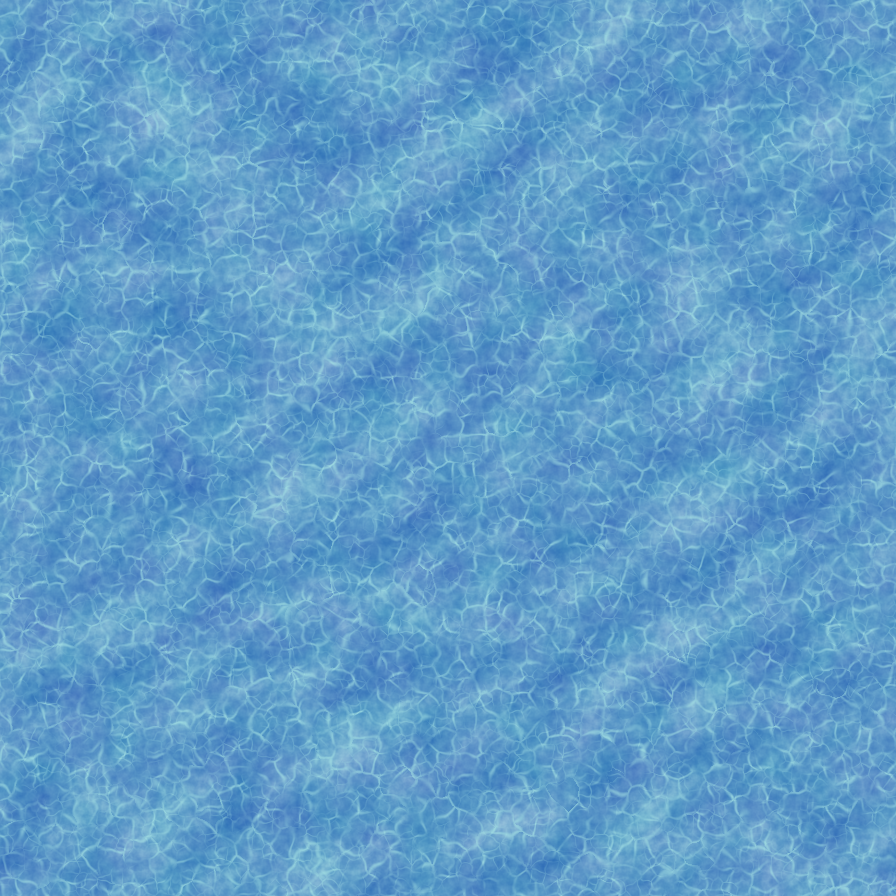
This texture is drawn by a WebGL 1 fragment shader. Its source:

```glsl
precision highp float;

// Sunlit shallow water: slanted soft swells of light and deep blue,
// covered by a fine broken net of caustic lines (warped cell borders) and grain.
// Swells and grain are gradient noise; the net is a cell border distance.

uniform vec2 u_resolution;

const vec3 DEEP_BLUE  = vec3(0.19, 0.435, 0.72);
const vec3 MID_BLUE   = vec3(0.355, 0.595, 0.782);
const vec3 PALE_BLUE  = vec3(0.60, 0.80, 0.865);
const vec3 NET_LIGHT  = vec3(0.64, 0.88, 0.89);
const vec3 TEAL_SHIFT = vec3(-0.038, 0.025, -0.010);

const float SWELL_ANGLE    = 0.60;             // radians above horizontal
const vec2  SWELL_FREQ     = vec2(8.5, 18.5);  // along and across the swell
const float SWELL_CONTRAST = 0.43;
const float GRAIN_FREQ     = 95.0;
const float GRAIN_CONTRAST = 0.25;
const float TEAL_FREQ      = 18.0;
const float NET_FREQ       = 43.0;             // cells across the canvas
const float FINE_NET_FREQ  = 74.0;
const float NET_WIDTH      = 0.13;             // in cell units
const float NET_STRENGTH   = 0.58;
const float FINE_STRENGTH  = 0.32;
const float BASE_TONE      = 0.46;

vec2 hash22(vec2 p) {
  vec3 q = fract(p.xyx * vec3(0.1031, 0.1030, 0.0973));
  q += dot(q, q.yzx + 33.33);
  return fract((q.xx + q.yz) * q.zy);
}

float cornerSlope(vec2 cell, vec2 corner, vec2 f) {
  vec2 g = hash22(cell + corner) * 2.0 - 1.0;
  return dot(g / max(length(g), 0.001), f - corner);
}

// Gradient noise, roughly -0.7 to 0.7.
float noise(vec2 p) {
  vec2 i = floor(p);
  vec2 f = p - i;
  vec2 u = f * f * f * (f * (f * 6.0 - 15.0) + 10.0);
  float low  = mix(cornerSlope(i, vec2(0.0), f),
                   cornerSlope(i, vec2(1.0, 0.0), f), u.x);
  float high = mix(cornerSlope(i, vec2(0.0, 1.0), f),
                   cornerSlope(i, vec2(1.0), f), u.x);
  return mix(low, high, u.y);
}

float fbm(vec2 p) {
  float sum = 0.0;
  float amp = 1.0;
  for (int k = 0; k < 3; k++) {
    sum += amp * noise(p);
    p = p * 2.03 + vec2(17.3, 41.7);
    amp *= 0.5;
  }
  return sum;
}

// Distance to the line halfway between the two nearest seeds.
float cellBorder(vec2 p) {
  vec2 i = floor(p);
  vec2 f = p - i;
  vec2 nearest = vec2(8.0);
  vec2 second = vec2(9.0);
  for (int y = -1; y <= 1; y++) {
    for (int x = -1; x <= 1; x++) {
      vec2 o = vec2(float(x), float(y));
      vec2 seed = o + hash22(i + o) - f;
      if (dot(seed, seed) < dot(nearest, nearest)) {
        second = nearest;
        nearest = seed;
      } else if (dot(seed, seed) < dot(second, second)) {
        second = seed;
      }
    }
  }
  vec2 gap = second - nearest;
  return 0.5 * dot(nearest + second, gap) / max(length(gap), 0.001);
}

// Soft bright lines, never thinner than about a pixel.
float causticNet(vec2 uv, float freq) {
  vec2 p = uv * freq;
  p += 0.35 * vec2(noise(p * 1.3 + 5.2), noise(p * 1.3 + 61.8));
  float width = max(NET_WIDTH, 1.2 * freq / u_resolution.y);
  return 1.0 - smoothstep(0.0, width, cellBorder(p));
}

void main() {
  vec2 uv = gl_FragCoord.xy / u_resolution.y;

  // Swells stretched along a slanted axis, gently bent
  float c = cos(SWELL_ANGLE);
  float s = sin(SWELL_ANGLE);
  vec2 along = vec2(c * uv.x + s * uv.y, c * uv.y - s * uv.x);
  along.y += 0.012 * noise(uv * 11.0 + 3.1);
  float swell = fbm(along * SWELL_FREQ + 50.0);
  float grain = fbm(uv * GRAIN_FREQ + 9.0);

  // Tone to water colour
  float tone = BASE_TONE + SWELL_CONTRAST * swell + GRAIN_CONTRAST * grain;
  tone = clamp(tone, 0.0, 1.0);
  vec3 colour = mix(DEEP_BLUE, MID_BLUE, min(tone * 2.0, 1.0));
  colour = mix(colour, PALE_BLUE, max(tone * 2.0 - 1.0, 0.0));
  colour += TEAL_SHIFT * fbm(uv * TEAL_FREQ + 80.0);

  // Broken caustic nets, stronger on the bright swells
  float patches = clamp(0.5 + 1.3 * noise(uv * 47.0 + 31.0) + 0.4 * swell, 0.08, 1.0);
  float finePatches = clamp(0.4 + 1.4 * noise(uv * 39.0 + 77.0), 0.0, 1.0);
  float net = NET_STRENGTH * patches * causticNet(uv + 1.0, NET_FREQ)
            + FINE_STRENGTH * finePatches * causticNet(uv + 2.0, FINE_NET_FREQ);
  colour = mix(colour, NET_LIGHT, min(net, 0.8));

  gl_FragColor = vec4(colour, 1.0);
}
```
